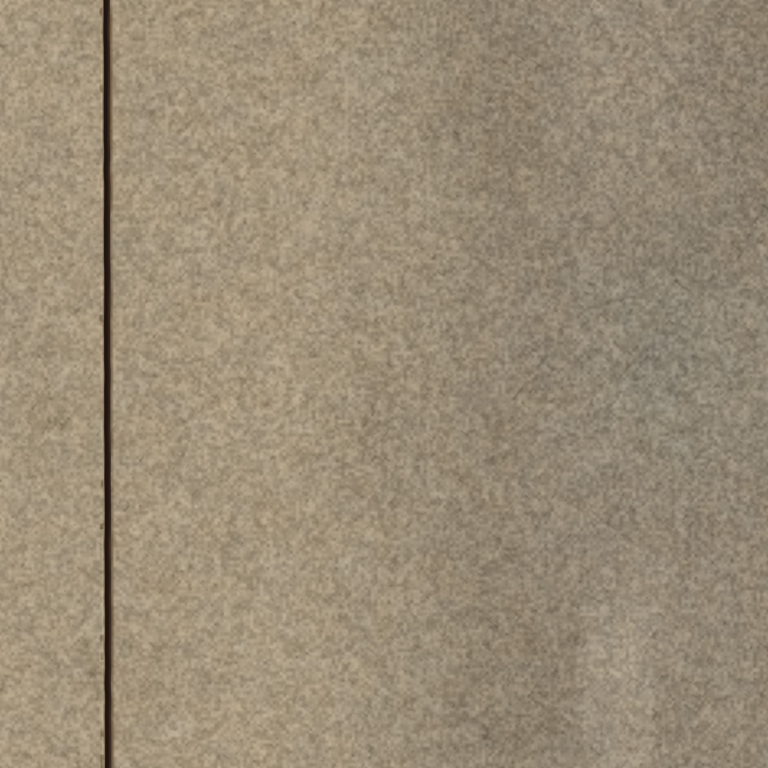
Reproduce this texture procedurally as a three.js fragment shader.

```glsl
// A weathered beige plaster wall with a narrow dark vertical joint near the left.
// Broad soft stains set the tone, layered value noise gives the fine sandy grain,
// and the joint is a slightly leaning band with a rusty right lip.
varying vec2 vUv;

float hash(vec2 p) {
  vec3 q = fract(vec3(p.xyx) * 0.1031);
  q += dot(q, q.yzx + 33.33);
  return fract((q.x + q.y) * q.z);
}

// Value noise centred on zero
float noise(vec2 p) {
  vec2 i = floor(p), f = fract(p);
  f = f * f * (3.0 - 2.0 * f);
  float low = mix(hash(i), hash(i + vec2(1.0, 0.0)), f.x);
  float high = mix(hash(i + vec2(0.0, 1.0)), hash(i + vec2(1.0, 1.0)), f.x);
  return mix(low, high, f.y) - 0.5;
}

// Octaves are turned against each other to hide the lattice
float fbm(vec2 p) {
  float sum = 0.0, amp = 0.5;
  for (int i = 0; i < 4; i++) {
    sum += amp * noise(p);
    p = mat2(0.8, 0.6, -0.6, 0.8) * p * 2.03 + 17.3;
    amp *= 0.5;
  }
  return sum;
}

// Soft elliptical stain
float blot(vec2 p, vec2 centre, vec2 radius) {
  vec2 d = (p - centre) / radius;
  return exp(-dot(d, d));
}

// Large-scale brightness: bright left, shaded right, a few stains
float stainTone(vec2 uv) {
  vec2 p = uv + 0.07 * vec2(fbm(uv * 7.0), fbm(uv * 7.0 + 41.0));
  float tone = 0.022 - 0.062 * smoothstep(0.36, 0.72, p.x);
  tone -= 0.030 * blot(p, vec2(0.48, 0.44), vec2(0.07, 0.11));
  tone -= 0.022 * blot(p, vec2(0.64, 0.80), vec2(0.06, 0.28));
  tone -= 0.020 * blot(p, vec2(0.63, 0.12), vec2(0.08, 0.20));
  tone -= 0.020 * blot(p, vec2(0.98, 0.90), vec2(0.10, 0.30));
  tone += 0.026 * blot(p, vec2(0.83, 0.92), vec2(0.07, 0.12));
  tone += 0.018 * blot(p, vec2(0.60, 0.56), vec2(0.09, 0.03));
  // Pale run rising from the bottom edge
  float run = smoothstep(0.075, 0.035, abs(p.x - 0.81));
  tone += 0.050 * run * smoothstep(0.28, 0.16, p.y);
  return tone + 0.035 * fbm(uv * vec2(9.0, 6.0) + 5.0);
}

float grainTone(vec2 uv) {
  vec2 turned = mat2(0.8, 0.6, -0.6, 0.8) * uv;
  float grain = 0.085 * noise(turned * 145.0) + 0.115 * noise(uv * 235.0 + 9.0);
  grain += 0.040 * noise(turned * 62.0 + 31.0);
  // Scattered dark pits
  float pits = smoothstep(0.27, 0.45, noise(turned * 170.0 + 73.0));
  return grain - 0.050 * pits + 0.004;
}

void main() {
  vec2 uv = vUv;

  // Plaster, slightly cooler toward the right
  vec3 wall = mix(vec3(0.621, 0.562, 0.467), vec3(0.606, 0.557, 0.482),
                  smoothstep(0.3, 0.8, uv.x));
  wall += vec3(-0.014, 0.002, 0.012) * blot(uv, vec2(0.88, 0.53), vec2(0.14, 0.18));
  wall += vec3(1.0, 0.98, 0.92) * (stainTone(uv) + grainTone(uv));
  wall += vec3(0.012, 0.0, -0.014) * noise(uv * 38.0 + 3.0);

  // Joint: signed distance from its leaning, faintly ragged centre line
  float centre = 0.1408 - 0.0018 * uv.y + 0.0008 * noise(vec2(3.0, uv.y * 45.0));
  float d = uv.x - centre;
  float wear = noise(vec2(8.0, uv.y * 28.0)) + 0.5;

  // Pale chipped lip on the left, rust on the right
  float paleLip = smoothstep(0.0022, 0.0, abs(d + 0.0068));
  wall += 0.07 * paleLip * wear;
  float chips = smoothstep(0.28, 0.42, noise(vec2(uv.x * 90.0, uv.y * 70.0)));
  wall -= 0.16 * chips * smoothstep(0.004, 0.001, abs(d + 0.008));
  float rust = smoothstep(0.0085, 0.0035, abs(d - 0.001));
  wall = mix(wall, vec3(0.37, 0.29, 0.17), rust * (0.40 + 0.40 * wear));

  float gap = smoothstep(0.0052, 0.0030, abs(d));
  vec3 gapColour = mix(vec3(0.12, 0.08, 0.07), vec3(0.28, 0.20, 0.13),
                       smoothstep(-0.001, 0.004, d) * (0.5 + 0.5 * wear));
  gl_FragColor = vec4(mix(wall, gapColour, gap), 1.0);
}
```
